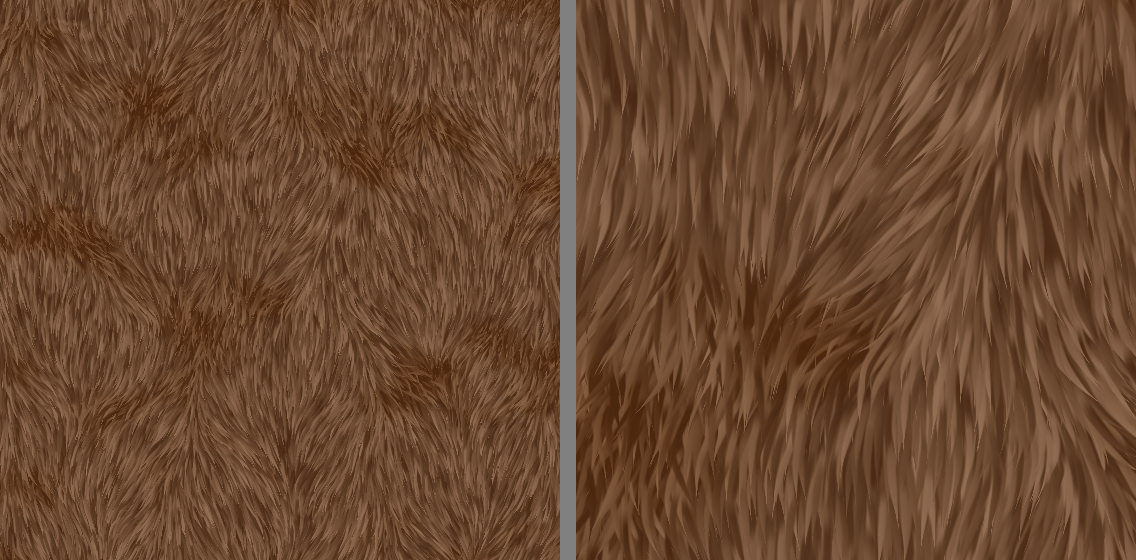
Left: the whole. Right: its middle third, enlarged.
This texture is drawn by a Shadertoy shader. Its source:

```glsl
// Brown animal fur: short tapered hairs combed downwards, with ruffled, darker russet patches.

const int LAYERS = 16;
const float CELL_SIZE = 0.03;
const vec2 HAIR_HALF_SIZE = vec2(0.0033, 0.027);
const vec3 SHADOW_BROWN = vec3(0.285, 0.160, 0.080);
const vec3 MID_BROWN = vec3(0.425, 0.292, 0.197);
const vec3 TIP_BROWN = vec3(0.570, 0.430, 0.330);
const vec3 RUSSET_TINT = vec3(0.012, -0.010, -0.030);

// Four random values for a cell of a layer
vec4 hash4(vec3 cell) {
    vec4 h = fract(cell.xyzx * vec4(0.1031, 0.1030, 0.0973, 0.1099));
    h += dot(h, h.wzxy + 33.33);
    return fract((h.xxyz + h.yzzw) * h.zywx);
}

vec2 randomGradient(vec2 cell) {
    float angle = 6.28318 * hash4(vec3(cell, 71.0)).x;
    return vec2(cos(angle), sin(angle));
}

float gradientNoise(vec2 p) {
    vec2 cell = floor(p);
    vec2 f = p - cell;
    vec2 fade = f * f * f * (f * (f * 6.0 - 15.0) + 10.0);
    vec2 right = vec2(1.0, 0.0);
    vec2 up = vec2(0.0, 1.0);
    float a = dot(randomGradient(cell), f);
    float b = dot(randomGradient(cell + right), f - right);
    float c = dot(randomGradient(cell + up), f - up);
    float d = dot(randomGradient(cell + 1.0), f - 1.0);
    return mix(mix(a, b, fade.x), mix(c, d, fade.x), fade.y);
}

vec2 rotate(vec2 v, float angle) {
    float c = cos(angle);
    float s = sin(angle);
    return vec2(c * v.x - s * v.y, s * v.x + c * v.y);
}

// Soft mounds under the coat, turned off the lattice axes
float moundHeight(vec2 p) {
    vec2 q = rotate(p, 0.6) * 4.2 + 23.7;
    return gradientNoise(q) + 0.2 * gradientNoise(q * 2.1 + 9.4);
}

vec2 moundSlope(vec2 p) {
    const float STEP = 0.012;
    float here = moundHeight(p);
    float east = moundHeight(p + vec2(STEP, 0.0));
    float north = moundHeight(p + vec2(0.0, STEP));
    return (vec2(east, north) - here) / STEP;
}

// Lean of the hair from straight down in x; amount of ruffling in y
vec2 combField(vec2 p) {
    vec2 flow = vec2(0.0, -1.0) - 0.11 * moundSlope(p);
    float ruffle = 1.0 - smoothstep(0.3, 0.95, -flow.y);
    float lean = atan(flow.x, max(-flow.y, 0.4));
    return vec2(lean + 0.35 * gradientNoise(p * 11.0 + 5.7), ruffle);
}

// One hair, root at the top and tip below: light in x, opacity in y
vec2 hairShade(vec2 offset, vec2 halfSize, float tone) {
    float along = -offset.y / halfSize.y;
    float taper = 1.0 - smoothstep(-0.1, 1.0, along);
    float across = offset.x / (halfSize.x * max(taper, 0.1));
    float body = 1.0 - smoothstep(0.35, 1.0, abs(across));
    float ends = smoothstep(-1.0, -0.45, along) * (1.0 - smoothstep(0.85, 1.0, along));
    float light = tone + 0.13 * along - 0.10 * clamp(across, -1.0, 1.0);
    return vec2(light, body * ends);
}

// Lay one layer of scattered hairs over the light that is below it
float layHairs(vec2 p, vec2 comb, float layer, float light) {
    vec2 grid = p / CELL_SIZE + layer * vec2(0.37, 0.61);
    vec2 home = floor(grid);
    for (int y = -1; y <= 1; y++) {
        for (int x = -1; x <= 1; x++) {
            vec2 cell = home + vec2(x, y);
            vec4 random = hash4(vec3(cell, layer));
            vec2 offset = (grid - cell - random.xy) * CELL_SIZE;
            float stray = (random.z - 0.5) * mix(0.3, 1.1, comb.y);
            vec2 size = HAIR_HALF_SIZE * mix(vec2(1.0), vec2(0.85, 0.95), comb.y);
            vec2 hair = hairShade(rotate(offset, -comb.x - stray), size, 0.5 + 0.8 * (random.w - 0.5));
            light = mix(light, hair.x, hair.y);
        }
    }
    return light;
}

vec3 furColour(float light, float ruffle) {
    float level = clamp(light, 0.0, 1.0);
    vec3 lower = mix(SHADOW_BROWN, MID_BROWN, min(level * 2.0, 1.0));
    vec3 colour = mix(lower, TIP_BROWN, max(level * 2.0 - 1.0, 0.0));
    return colour + RUSSET_TINT * ruffle;
}

void mainImage(out vec4 fragColor, in vec2 fragCoord) {
    vec2 p = fragCoord / iResolution.y;
    vec2 comb = combField(p);

    // Hairs over a dark undercoat
    float light = 0.1;
    for (int i = 0; i < LAYERS; i++) {
        light = layHairs(p, comb, float(i) + 1.0, light);
    }

    // Tuft shading and darker ruffled patches
    float tuft = gradientNoise(rotate(p, -comb.x * 0.3) * vec2(34.0, 14.0) + 41.0);
    light += 0.03 + 0.25 * tuft - 0.22 * comb.y;

    fragColor = vec4(furColour(light, comb.y), 1.0);
}
```
